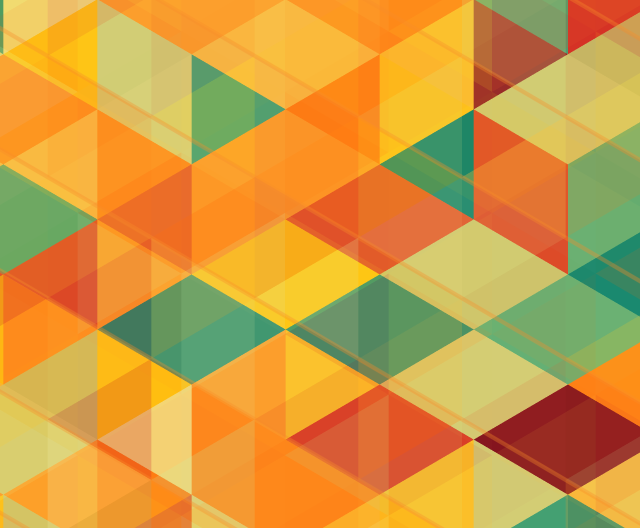
Give the GLSL for this background, as a Shadertoy shader.

```glsl
const int SAMPLES = 3;
const vec2 CELL = vec2(0.1782, 0.2085);   // column width, triangle side
const vec2 VEIL = vec2(0.1962, 0.2294);   // the same for the sheer layers

float hash(vec3 p) {
    p = fract(p * vec3(0.1031, 0.1137, 0.0973) + 0.37);
    p += dot(p, p.zyx + 31.32);
    return fract((p.x + p.y) * p.z);
}

// Three coordinates whose whole values are the edges of a triangle grid.
vec3 triangleGrid(vec2 p, vec2 origin, vec2 size) {
    vec2 g = (p - origin) / size;
    return vec3(g.x, g.y + 0.5 * g.x, g.y - 0.5 * g.x);
}

// Palette ordered by rank; shade moves between two versions of a hue.
vec3 palette(float rank, float shade) {
    if (rank < 0.27) return mix(vec3(1.00, 0.78, 0.05), vec3(0.97, 0.74, 0.32), shade);
    if (rank < 0.48) return mix(vec3(1.00, 0.47, 0.06), vec3(0.99, 0.62, 0.17), shade);
    if (rank < 0.67) return mix(vec3(0.76, 0.76, 0.42), vec3(0.96, 0.90, 0.54), shade);
    if (rank < 0.85) return mix(vec3(0.82, 0.15, 0.14), vec3(0.90, 0.38, 0.17), shade);
    if (rank < 0.95) return mix(vec3(0.00, 0.50, 0.44), vec3(0.40, 0.70, 0.46), shade);
    return mix(vec3(0.50, 0.06, 0.11), vec3(0.64, 0.22, 0.19), shade);
}

// Opaque triangles, some joined in pairs to form rhombi.
vec3 mosaic(vec3 grid) {
    vec3 id = floor(grid);
    vec2 centre = vec2(id.x + 0.5, 0.5 * (id.y + id.z + 1.0));
    vec3 pair = vec3(7.0, id.yz);
    vec3 key = hash(pair) < 0.35 ? pair : id;

    // A golden glow calms the lower middle.
    vec2 away = (centre - vec2(3.0, 3.4)) / vec2(1.6, 1.1);
    float glow = key == pair ? 0.0 : exp(-dot(away, away));
    float rank = hash(key + 11.0) * (1.0 - 0.65 * glow);
    return palette(rank, hash(key + 29.0));
}

// Translucent triangles tinting what lies beneath.
vec3 addVeil(vec3 base, vec3 grid, float seed, float strength) {
    vec3 id = floor(grid) + seed;
    float alpha = strength * hash(id + 3.0);
    return mix(base, palette(0.8 * hash(id), hash(id + 17.0)), alpha);
}

// Narrow sheer streaks along the falling diagonals.
vec3 addStreak(vec3 base, float diagonal, float width, float alpha) {
    float d = abs(fract(diagonal + 0.5) - 0.5);
    float band = 1.0 - smoothstep(0.4 * width, 0.6 * width, d);
    return mix(base, vec3(0.97, 0.55, 0.16), alpha * band);
}

vec3 scene(vec2 p) {
    vec3 veilA = triangleGrid(p, vec2(0.0902, 0.1060), VEIL);
    vec3 veilB = triangleGrid(p, vec2(0.1472, 0.1740), VEIL);
    vec3 color = mosaic(triangleGrid(p, vec2(0.0063, 0.1028), CELL));
    color = addVeil(color, veilA, 41.0, 0.34);
    color = addVeil(color, veilB, 73.0, 0.22);
    return addStreak(color, veilA.z, 0.04, 0.35);
}

void mainImage(out vec4 fragColor, in vec2 fragCoord) {
    // Average a small grid of samples to smooth every edge.
    vec3 sum = vec3(0.0);
    for (int j = 0; j < SAMPLES; j++) {
        for (int i = 0; i < SAMPLES; i++) {
            vec2 offset = (vec2(i, j) + 0.5) / float(SAMPLES) - 0.5;
            vec2 p = (fragCoord + offset) / iResolution.y;
            sum += scene(vec2(p.x, 1.0 - p.y));
        }
    }
    fragColor = vec4(sum / float(SAMPLES * SAMPLES), 1.0);
}
```
